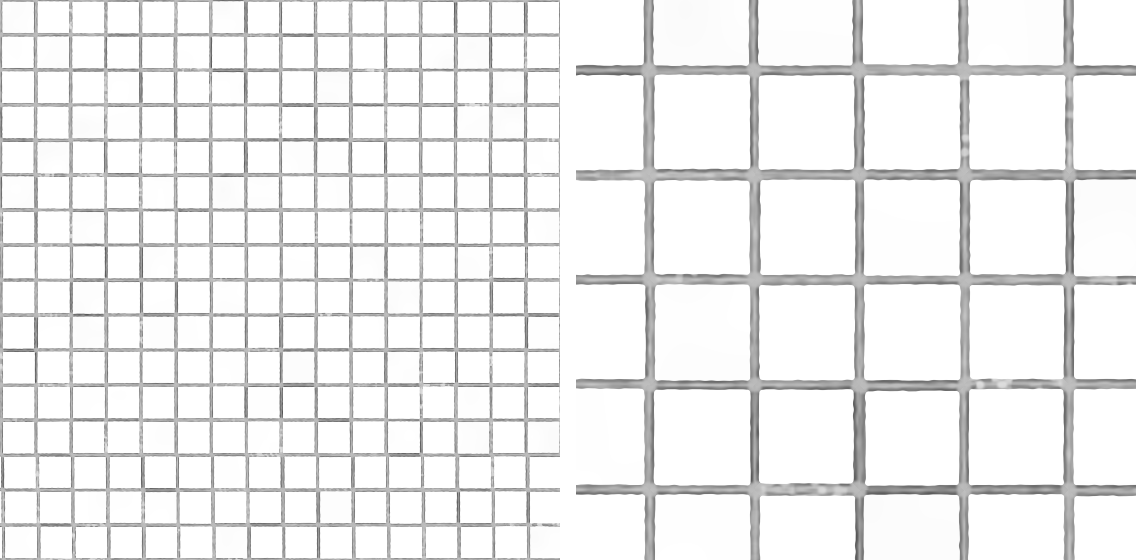
Left, the full canvas; right, a detail of the centre.
Give the GLSL for this pattern, as a Shadertoy shader.

```glsl
// White square tiles, sixteen by sixteen, with worn two-tone grey grout.

float hash(vec2 p) {
    vec3 q = fract(vec3(p.xyx) * 0.1031);
    q += dot(q, q.yzx + 33.33);
    return fract((q.x + q.y) * q.z);
}

float noise(vec2 p) {
    vec2 i = floor(p), f = fract(p);
    f = f * f * (3.0 - 2.0 * f);
    return mix(mix(hash(i), hash(i + vec2(1, 0)), f.x),
               mix(hash(i + vec2(0, 1)), hash(i + vec2(1, 1)), f.x), f.y);
}

float roundedBox(vec2 p, vec2 halfSize, float radius) {
    vec2 q = abs(p) - halfSize + radius;
    return length(max(q, 0.0)) + min(max(q.x, q.y), 0.0) - radius;
}

// Sideways slip of each row of tiles, largest in the lowest three
float rowSlip(float row) {
    float slip = row < 10.0 ? 0.035 : 0.02;
    return row < 3.0 ? 0.11 - 0.018 * row : slip;
}

void mainImage(out vec4 fragColor, in vec2 fragCoord) {
    float pixel = 16.0 / iResolution.y;
    vec2 p = fragCoord * pixel;
    p.x += 16.0 - rowSlip(floor(p.y));
    vec2 cell = floor(p), local = fract(p) - 0.5;

    // Tile outline: slight shifts, size changes and ragged edges
    vec2 jitter = vec2(hash(cell + 11.3), hash(cell + 47.9)) - 0.5;
    vec2 sizeJitter = vec2(hash(cell + 71.7), hash(cell + 93.1)) - 0.5;
    vec2 halfSize = 0.453 + 0.012 * sizeJitter;
    vec2 tilePos = local - 0.018 * jitter;
    float ragged = 0.010 * (noise(p * 17.0) - 0.5);
    float d = roundedBox(tilePos, halfSize, 0.03) + ragged;

    // The joint this point belongs to, and the side of it
    vec2 outside = abs(tilePos) - halfSize;
    bool upright = outside.x > outside.y;
    vec2 joint = upright ? vec2(floor(p.x + 0.5), cell.y) : vec2(cell.x, floor(p.y + 0.5) + 60.0);
    float side = upright ? sign(local.x) : sign(local.y);
    float jointTone = hash(joint + 5.0);
    float sideTone = hash(joint + 150.0 + 29.0 * side);

    // Grout: dark rims, paler core, streaks along the joint
    vec2 along = upright ? p.yx : p.xy;
    float streak = noise(along * vec2(9.0, 36.0) + joint * 7.0);
    float rim = 1.0 - smoothstep(0.008, 0.045, d);
    float grout = 0.71 - rim * (0.08 + 0.17 * sideTone);
    grout += 0.14 * (streak - 0.5) - 0.12 * smoothstep(0.65, 1.0, jointTone);

    // Chalky wear on a few joints, and clean pale crossings
    float chalk = smoothstep(0.3, 0.0, jointTone) * smoothstep(0.4, 0.85, noise(p * 14.0 + 80.0));
    grout = mix(grout, 0.92, 0.8 * chalk);
    float crossing = smoothstep(-0.045, 0.0, min(outside.x, outside.y));
    grout = mix(grout, 0.74, 0.8 * crossing);

    // Faint shading across some tiles
    float tint = 0.02 * smoothstep(0.65, 1.0, hash(cell + 31.0));
    float tile = 1.0 - tint * noise(p * 1.7 + 20.0);

    float cover = smoothstep(-0.6 * pixel, 0.6 * pixel, d);
    fragColor = vec4(vec3(mix(tile, grout, cover)), 1.0);
}
```
